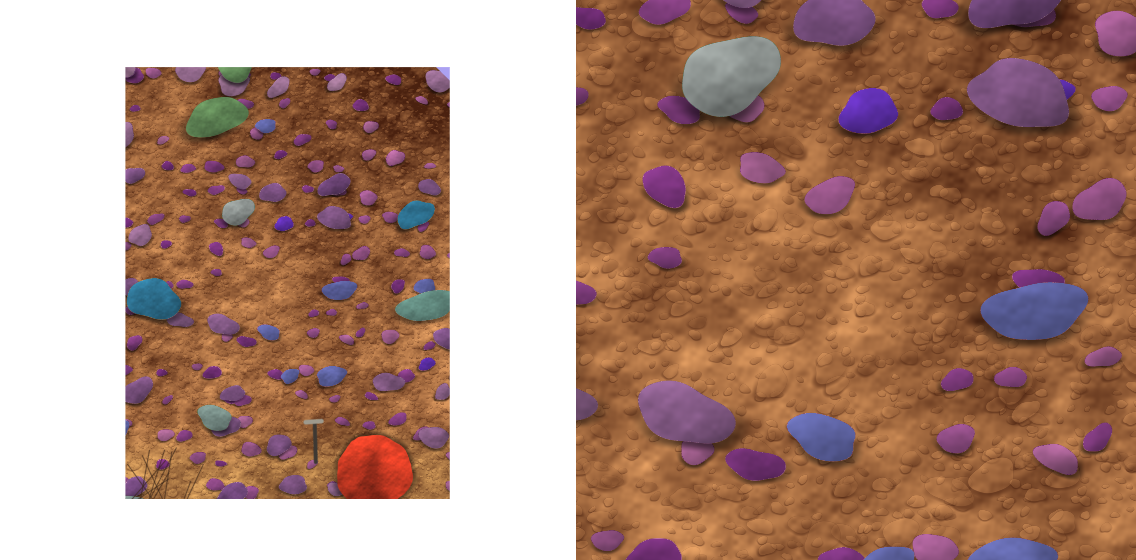
Left: the whole. Right: its middle third, enlarged.
Reproduce this texture procedurally as a Shadertoy shader.

```glsl
// A framed bank of orange earth, studded with gravel and tinted violet and teal stones.
// Wrapped noise lit from above makes the soil; jittered grids of lumpy ellipses make
// the stones. A red boulder, a hammer and dry twigs lie at the foot, on a white sheet.

float hash(vec2 p) { return fract(sin(dot(p, vec2(127.1, 311.7))) * 43758.5453); }

// Value noise on a lattice that wraps after n cells
float noise(vec2 uv, float n) {
    vec2 p = uv * n, c = floor(p), f = fract(p);
    f = f * f * (3.0 - 2.0 * f);
    vec2 a = mod(c, n), b = mod(c + 1.0, n);
    return mix(mix(hash(a), hash(vec2(b.x, a.y)), f.x),
               mix(hash(vec2(a.x, b.y)), hash(b), f.x), f.y);
}

float fbm(vec2 uv, float n) {
    float sum = 0.0, weight = 0.5;
    for (int i = 0; i < 4; i++) {
        sum += weight * noise(uv, n);
        n *= 2.0;
        weight *= 0.5;
    }
    return sum;
}

// Scattered stones, n cells across: x cover, y light, z random id, w cast shadow
vec4 stones(vec2 uv, float n, float seed, float density, float size) {
    vec4 result = vec4(0.0);
    float blur = 0.8 * n / iResolution.y;
    for (int k = 0; k < 9; k++) {
        vec2 cell = floor(uv * n) + vec2(k % 3 - 1, k / 3 - 1);
        vec2 key = mod(cell, n) + seed;
        if (hash(key) > density) continue;
        float id = hash(key + 3.3), turn = (hash(key + 5.7) - 0.4) * 1.3;
        vec2 jitter = vec2(hash(key + 7.1), hash(key + 9.4)) - 0.5;
        vec2 p = uv * n - cell - 0.5 - 0.6 * jitter;
        vec2 q = mat2(cos(turn), -sin(turn), sin(turn), cos(turn)) * p;
        q.y *= 1.25 + 0.6 * hash(key + 11.9);
        float a = atan(q.y, q.x + 1e-5);
        float r = size * mix(0.65, 1.2, hash(key + 13.2));
        r *= 1.0 + 0.08 * sin(2.0 * a + id * 40.0) + 0.07 * sin(3.0 * a + id * 70.0)
                 + 0.03 * sin(5.0 * a + id * 90.0);
        float d = length(q) - r;
        float cover = smoothstep(blur, -blur, d);
        float light = clamp(0.55 + 0.5 * dot(p / r, vec2(-0.35, 0.9)), 0.0, 1.0);
        float shadow = smoothstep(0.4 * r, 0.0, d) * clamp(0.2 - p.y / r, 0.0, 1.0);
        result.xyz = mix(result.xyz, vec3(1.0, light, id), cover);
        result.w = max(result.w, shadow);
    }
    return result;
}

float segment(vec2 p, vec2 a, vec2 b) {
    vec2 ab = b - a;
    return length(p - a - ab * clamp(dot(p - a, ab) / dot(ab, ab), 0.0, 1.0));
}

vec3 stoneColour(int layer, float id) {
    float pick = fract(id * 17.3);
    if (layer == 0) {
        vec3 violet = mix(vec3(0.43, 0.17, 0.45), vec3(0.64, 0.39, 0.55), pick);
        return mix(violet, vec3(0.36, 0.18, 0.66), step(0.92, id));
    }
    if (layer == 1) {
        vec3 mauve = mix(vec3(0.43, 0.27, 0.47), vec3(0.62, 0.46, 0.57), pick);
        return mix(mauve, vec3(0.36, 0.38, 0.62), step(0.85, id));
    }
    vec3 cool = mix(vec3(0.36, 0.51, 0.47), vec3(0.53, 0.55, 0.54), pick);
    cool = mix(cool, vec3(0.19, 0.47, 0.60), step(0.72, id));
    return mix(cool, vec3(0.38, 0.53, 0.34), step(id, 0.2));
}

void mainImage(out vec4 fragColor, in vec2 fragCoord) {
    vec2 uv = fragCoord / iResolution.xy;
    float px = 1.0 / iResolution.y;

    // Soil tone: broad patches, fine grain and relief lit from above
    float patches = fbm(uv, 5.0);
    float grain = fbm(uv, 40.0);
    float relief = grain - fbm(uv + vec2(-0.001, 0.003), 40.0);
    float tone = 0.57 + 1.5 * relief + 1.1 * (patches - 0.47) + 0.7 * (grain - 0.47);
    tone -= 0.22 * smoothstep(0.5, 0.88, uv.y);

    // Gravel, from fine to coarse
    for (int i = 0; i < 4; i++) {
        float n = floor(112.0 * pow(0.63, float(i)));
        vec4 g = stones(uv, n, 20.0 + 31.0 * float(i), 0.55 - 0.1 * float(i), 0.34);
        tone *= 1.0 - 0.55 * g.w * (1.0 - g.x);
        float pebble = tone * 0.5 - 0.08 + 0.5 * g.y + 0.25 * g.z + 0.8 * relief;
        tone = mix(tone, pebble, 0.75 * g.x);
    }
    tone = clamp(tone, 0.0, 1.2);
    vec3 colour = mix(vec3(0.29, 0.13, 0.06), vec3(0.83, 0.57, 0.35), tone);
    float foot = smoothstep(0.27, 0.15, uv.y + 0.12 * (patches - 0.47));
    colour = mix(colour, colour * vec3(1.08, 1.16, 1.05) + 0.04, foot);

    // Tinted stones: small violet, medium mauve, large teal
    for (int i = 0; i < 3; i++) {
        float n = i == 0 ? 19.0 : i == 1 ? 11.0 : 6.0;
        vec4 s = stones(uv, n, 201.0 + 57.0 * float(i), 0.62 - 0.08 * float(i), 0.28);
        colour *= 1.0 - 0.6 * s.w * (1.0 - s.x);
        float shade = 0.68 + 0.52 * s.y + 0.5 * (grain - 0.47) + 0.5 * relief;
        colour = mix(colour, stoneColour(i, s.z) * shade, s.x);
    }

    // Red boulder
    vec2 b = (uv - vec2(0.667, 0.152)) / vec2(0.066, 0.062);
    float rim = length(b) - 1.0 + 0.5 * (fbm(uv, 14.0) - 0.47);
    float facets = 0.85 + 0.22 * b.y + 0.8 * (fbm(uv, 24.0) - 0.47) + 1.2 * relief;
    colour *= 1.0 - 0.4 * smoothstep(0.2, 0.0, rim);
    colour = mix(colour, vec3(0.80, 0.23, 0.14) * facets, smoothstep(12.0 * px, -12.0 * px, rim));

    // Hammer: dark handle, pale steel head
    float handle = segment(uv, vec2(0.564, 0.175), vec2(0.562, 0.245)) - 0.0035;
    float head = segment(uv, vec2(0.546, 0.246), vec2(0.574, 0.248)) - 0.004;
    colour = mix(colour, vec3(0.24, 0.22, 0.20), smoothstep(px, -px, handle));
    colour = mix(colour, vec3(0.62, 0.60, 0.55), smoothstep(px, -px, head));

    // Dry twigs in the lower left corner
    for (int i = 0; i < 12; i++) {
        float h = hash(vec2(i, 4.0)), k = hash(vec2(i, 8.0));
        vec2 root = vec2(0.225 + 0.13 * h, 0.105);
        vec2 tip = root + vec2(0.12 * (k - 0.4), 0.03 + 0.08 * fract(h * 9.0));
        float twig = segment(uv, root, tip) - 0.0007;
        colour = mix(colour, vec3(0.22, 0.14, 0.09), 0.8 * smoothstep(px, -px, twig));
    }

    // Scrap of sky at the top right, then the white sheet around the bank
    float sky = smoothstep(-px, px, uv.x + uv.y - 1.662 + 0.01 * patches);
    colour = mix(colour, vec3(0.67, 0.63, 0.95), sky);
    vec2 edge = abs(uv - vec2(0.5135, 0.4945)) - vec2(0.2895, 0.3855);
    float sheet = smoothstep(-0.5 * px, 0.5 * px, max(edge.x, edge.y));
    fragColor = vec4(mix(clamp(colour, 0.0, 1.0), vec3(1.0), sheet), 1.0);
}
```
